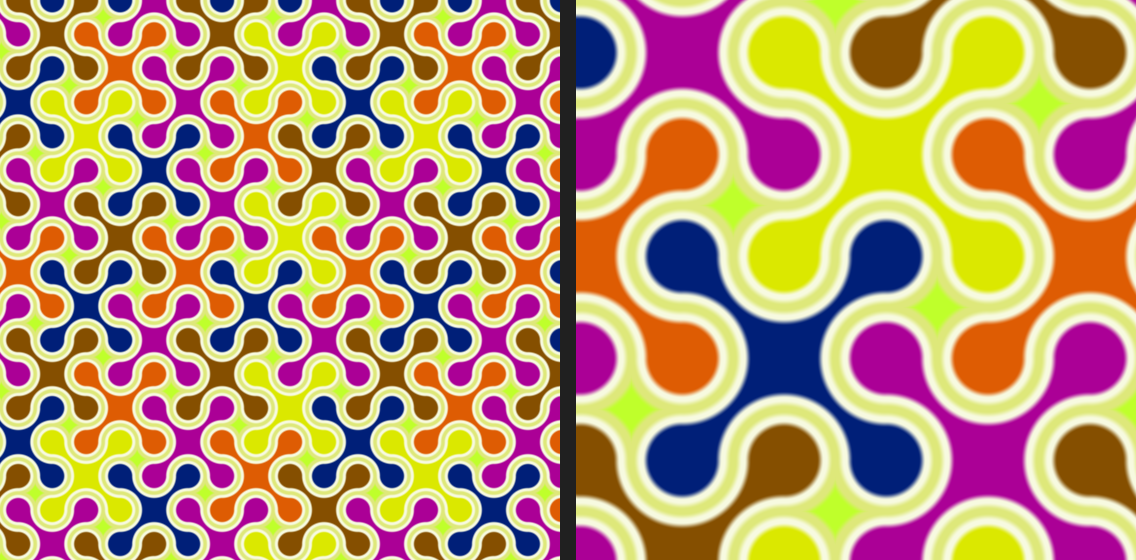
Left, the full canvas; right, a detail of the centre.
Give the GLSL for this pattern, as a Shadertoy shader.

```glsl
// Interlocking four-armed pieces with round ends, outlined on a lime ground.
// Hubs sit on a skewed lattice (one site in five); every other site is an arm end.
// Each unit cell is a Truchet tile: discs at corners, or a neck along one diagonal.

const float SITES = 16.48;               // lattice sites across the canvas
const vec2  ORIGIN = vec2(0.536, 1.009); // first site, from the upper left
const float ARM_RADIUS = 0.355;          // radius of the round arm ends
const float LINE_HALF = 0.055;           // half width of the line between outlines
const float SOFTNESS = 0.035;            // least edge blur, in sites

const vec3 OUTLINE = vec3(0.97, 0.98, 0.88);
const vec3 LINE    = vec3(0.87, 0.91, 0.48);
const vec3 GROUND  = vec3(0.75, 1.00, 0.17);

// Navy, magenta, orange, yellow, brown
const vec3 PALETTE[5] = vec3[5](
    vec3(0.00, 0.12, 0.47), vec3(0.67, 0.00, 0.59), vec3(0.87, 0.36, 0.01),
    vec3(0.86, 0.91, 0.00), vec3(0.52, 0.31, 0.00));

// Colour order: two hubs per row, ten rows per repeat
const int COLOUR_ORDER[20] = int[20](
    4, 4,  2, 3,  0, 1,  3, 2,  0, 4,
    1, 1,  4, 3,  2, 2,  0, 0,  1, 1);

// Hub of the piece that owns a lattice site
vec2 hubOf(vec2 site) {
    float kind = floor(mod(site.x - 2.0 * site.y - 0.5, 5.0));
    if (kind < 0.5) return site;
    return site + vec2(kind < 2.5 ? 1.0 : -1.0, mod(kind, 2.0) > 0.5 ? 1.0 : -1.0);
}

vec3 pieceColour(vec2 hub) {
    int row = int(mod(hub.y + 0.5, 10.0));
    int half_ = int(mod(hub.x + 0.5, 10.0) / 5.0);
    return PALETTE[COLOUR_ORDER[2 * row + half_]];
}

void mainImage(out vec4 fragColor, in vec2 fragCoord) {
    vec2 uv = fragCoord / iResolution.y;
    vec2 p = vec2(uv.x, 1.0 - uv.y) * SITES - ORIGIN;
    vec2 cell = floor(p);
    float soft = max(SOFTNESS, 0.8 * SITES / iResolution.y);

    // A diagonal within one piece is a neck; other corners are arm ends
    float dist = 2.0;
    vec2 nearHub = cell, neckHub = cell;
    bool hasNeck = false;
    for (int i = 0; i < 2; i++) {
        vec2 a = cell + vec2(0.0, float(i));
        vec2 b = cell + vec2(1.0, float(1 - i));
        vec2 hubA = hubOf(a), hubB = hubOf(b);
        if (all(lessThan(abs(hubA - hubB), vec2(0.5)))) {
            hasNeck = true;
            neckHub = hubA;
        } else {
            float da = distance(p, a), db = distance(p, b);
            dist = min(da, db);
            nearHub = da < db ? hubA : hubB;
        }
        // Without a neck, both diagonals compete for the nearest end
        if (i == 1 && !hasNeck) {
            vec2 c = cell, d = cell + 1.0;
            float dc = distance(p, c), dd = distance(p, d);
            if (min(dc, dd) < dist) {
                dist = min(dc, dd);
                nearHub = dc < dd ? hubOf(c) : hubOf(d);
            }
        }
    }

    // Layers outward from the arm end: piece, outline, line, then neck or ground
    float line = 1.0 - smoothstep(-soft, soft, abs(dist - 0.5) - LINE_HALF);
    vec3 colour = mix(OUTLINE, LINE, line);
    float arm = 1.0 - smoothstep(-soft, soft, dist - ARM_RADIUS);
    colour = mix(colour, pieceColour(nearHub), arm);
    if (hasNeck) {
        float neck = smoothstep(-soft, soft, dist - (1.0 - ARM_RADIUS));
        colour = mix(colour, pieceColour(neckHub), neck);
    } else {
        float gap = smoothstep(-soft, soft, dist - 0.5 - LINE_HALF);
        colour = mix(mix(colour, LINE, step(0.5, dist)), GROUND, gap);
    }
    fragColor = vec4(colour, 1.0);
}
```
